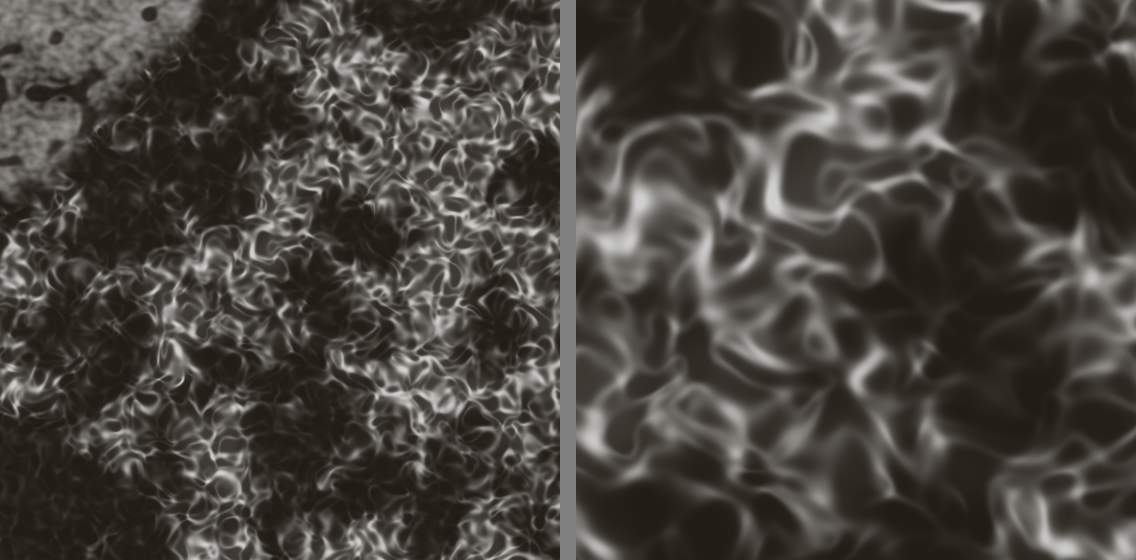
Left: the whole. Right: its middle third, enlarged.
Write a three.js fragment shader that draws this texture.

```glsl
varying vec2 vUv;

vec2 randomGradient(vec2 cell) {
  vec3 h = fract(cell.xyx * vec3(0.1031, 0.1030, 0.0973));
  h += dot(h, h.yzx + 33.33);
  float angle = 6.2832 * fract((h.x + h.y) * h.z);
  return vec2(cos(angle), sin(angle));
}

// Gradient noise, centred on zero
float noise(vec2 p) {
  vec2 i = floor(p), f = p - i;
  vec2 u = f * f * f * (f * (f * 6.0 - 15.0) + 10.0);
  vec2 e = vec2(1.0, 0.0);
  float low = mix(dot(randomGradient(i), f),
                  dot(randomGradient(i + e.xy), f - e.xy), u.x);
  float high = mix(dot(randomGradient(i + e.yx), f - e.yx),
                   dot(randomGradient(i + e.xx), f - e.xx), u.x);
  return mix(low, high, u.y);
}

// Soft bright thread along the zero line of the noise
float thread(vec2 p, float width) {
  float n = noise(p) / width;
  return exp(-n * n);
}

// Curled threads of two sizes, broken up along their length
float mossWeb(vec2 uv) {
  vec2 warp = vec2(noise(uv * 19.0 + 3.7), noise(uv * 19.0 + 41.2));
  vec2 p = uv + warp * 0.022;
  float web = 0.62 * thread(p * 25.0 + 7.3, 0.17)
            + 0.46 * thread(p * 38.0 + 61.8, 0.20);
  web *= 0.95 + 0.9 * noise(uv * 44.0 + 17.5);
  return web * web;
}

// Dense pale grain with a few dark pits
float paleGrain(vec2 uv) {
  float grain = 0.43 + 0.38 * noise(uv * vec2(38.0, 52.0) + 5.1)
              + 0.30 * noise(uv * vec2(68.0, 84.0) + 23.4)
              + 0.35 * noise(uv * 13.0 + 80.6);
  grain += 0.14 * smoothstep(0.85, 1.0, uv.y);
  float bareStrip = exp(-pow((uv.y - 0.845) / 0.035, 2.0));
  float pits = smoothstep(0.18, 0.42, noise(uv * vec2(18.0, 25.0) + 9.7) + 0.22 * bareStrip);
  return max(grain - 0.16 * bareStrip, 0.0) * (1.0 - 0.85 * pits);
}

void main() {
  vec2 uv = vUv;
  float edgeWobble = 0.07 * noise(uv * 9.0 + 2.2) + 0.05 * noise(uv * 23.0 + 31.0);
  float slope = uv.y - 1.2 * uv.x + edgeWobble;

  // Large regions: pale corner, shaded diagonal, dark lower left
  float paleCorner = smoothstep(0.53, 0.60, slope)
                   * smoothstep(0.62, 0.69, uv.y + edgeWobble);
  float shade = smoothstep(0.27, 0.42, slope) * smoothstep(0.45, 0.72, uv.y);
  float lowerLeft = 1.0 - smoothstep(0.10, 0.36, length(uv * vec2(0.9, 1.0)) + edgeWobble);

  // Patches decide how lush the web is
  float patches = 0.75 * noise(uv * 4.6 + 12.9) + 0.75 * noise(uv * 10.5 + 50.3)
                + 0.30 * noise(uv * 21.0 + 70.1);
  patches += 0.22 * (uv.x - 0.45) - 0.42 * shade - 0.55 * lowerLeft;
  float lushness = 0.06 + 1.15 * smoothstep(-0.42, 0.52, patches);

  float light = lushness * (mossWeb(uv) + 0.10 * lushness);
  light = mix(light, paleGrain(uv), paleCorner);
  light += 0.012 * noise(uv * vec2(60.0, 35.0));
  light = 1.1 * (1.0 - exp(-1.15 * max(light, 0.0)));

  vec3 soil = vec3(0.130, 0.108, 0.082);
  vec3 frost = vec3(0.81, 0.81, 0.805);
  gl_FragColor = vec4(mix(soil, frost, clamp(light, 0.0, 1.0)), 1.0);
}
```
